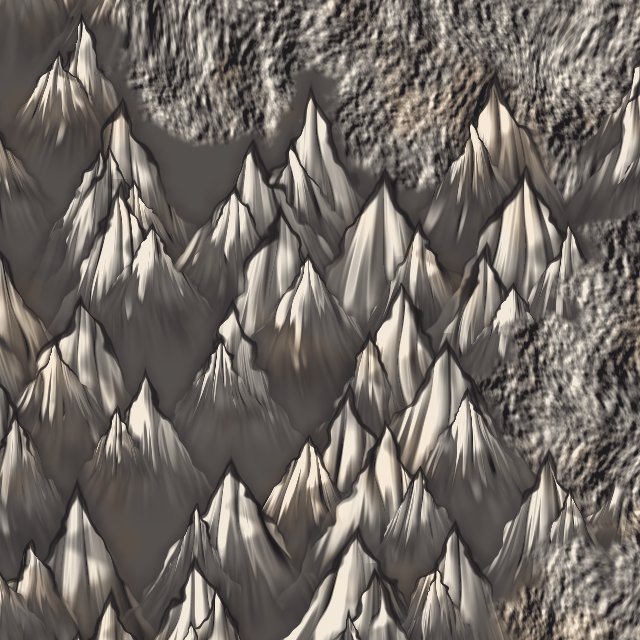
This pattern is drawn by a three.js fragment shader. Its source:

```glsl
// Overlapping streaked mountain peaks with rough scrub between hazy slopes.
varying vec2 vUv;

#define CELL vec2(0.25, 0.12)  // spacing of the peaks
#define SCRUB_SHARE 0.3        // larger gives more rough ground
#define FIBRES 24.0            // fine streaks across a slope
#define HAZE 0.2               // tone of the valley floors
#define OUTLINE 0.0075         // width of the dark contours
#define DARK vec3(0.18, 0.165, 0.168)
#define LIGHT vec3(0.935, 0.9, 0.845)
#define OCHRE vec3(0.04, 0.0, -0.04)

float hash(vec2 p) {
  vec3 q = fract(p.xyx * 0.1031);
  q += dot(q, q.yzx + 33.33);
  return fract((q.x + q.y) * q.z);
}

float noise(vec2 p) {
  vec2 i = floor(p), f = fract(p);
  f = f * f * (3.0 - 2.0 * f);
  return mix(mix(hash(i), hash(i + vec2(1, 0)), f.x),
             mix(hash(i + vec2(0, 1)), hash(i + vec2(1, 1)), f.x), f.y);
}

float fbm(vec2 p) {
  float sum = 0.0, amp = 0.53;
  for (int i = 0; i < 3; i++) {
    sum += amp * noise(p);
    p = mat2(1.6, 1.2, -1.2, 1.6) * p + 17.3;
    amp *= 0.5;
  }
  return sum;
}

// Embossed grain, gathered into upright clumps
float scrubTone(vec2 uv) {
  vec2 w = uv + 0.05 * (vec2(noise(uv * 9.0), noise(uv * 9.0 + 31.0)) - 0.5);
  vec2 g = w * vec2(115.0, 68.0);
  float relief = fbm(g) - fbm(g + vec2(0.55, -0.3));
  float clump = fbm(w * vec2(32.0, 10.0));
  return 0.37 + 1.5 * relief + 1.2 * (clump - 0.46);
}

void paintScrub(inout float tone, vec2 p, float grain) {
  float rim = length((p + vec2(0.0, 0.14)) / vec2(0.17, 0.17));
  rim += 0.6 * (fbm(p * 22.0 + 5.0) - 0.5);
  tone = mix(tone, grain, 1.0 - smoothstep(0.75, 1.0, rim));
}

void paintPeak(inout float tone, vec2 p, float seed) {
  vec2 s = vec2(seed * 91.0, seed * 47.0);
  float d = -p.y;
  float slope = mix(0.45, 0.75, hash(s + 1.0));
  float x = p.x + 0.06 * (fbm(p * 18.0 + s) - 0.46) * smoothstep(-0.02, 0.08, d);
  float halfWidth = slope * d * (0.75 + 0.8 * d);
  float edge = (halfWidth - abs(x)) / sqrt(1.0 + slope * slope);
  float fade = 1.0 - smoothstep(0.24, 0.36, d);

  // Streaks fan out from the summit
  float fan = p.x / (max(halfWidth, 0.0) + 0.05);
  float bend = noise(vec2(fan * 3.0, d * 9.0) + s);
  float fibre = 0.55 * noise(vec2(fan * FIBRES + 2.0 * bend, d * 8.0) + s)
              + 0.45 * noise(vec2(fan * FIBRES * 0.45, d * 12.0) + s + 9.0);

  // Facets: a sharp dark crease, a bright crest, then a soft fall
  float saw = fract(fan * mix(1.5, 3.0, hash(s + 2.0)) + 0.9 * bend + seed);
  float facet = smoothstep(0.0, 0.12, saw) * (1.0 - 0.85 * smoothstep(0.35, 1.0, saw));
  float ridge = 0.8 * (noise(vec2(d * 24.0, seed * 60.0)) - 0.5);
  float lit = 1.0 - smoothstep(0.0, 0.35, fan + ridge);
  float snow = 0.08 + 1.05 * facet * mix(0.45, 1.0, lit) + 0.9 * (fibre - 0.45);
  snow *= mix(0.8, 1.2, hash(s + 3.0));

  // Ragged lower snow edge, running out into haze
  float melt = smoothstep(0.14, 0.23, d + 0.3 * (fibre - 0.5));
  float haze = HAZE + 0.2 * (noise(p * 9.0 + s) - 0.5) + 0.3 * (fibre - 0.5);
  float face = mix(snow, haze, melt);

  // Broken contour and the shade thrown on what lies behind
  float ink = OUTLINE * (0.15 + 1.4 * noise(p * 34.0 + s));
  float line = 1.0 - smoothstep(0.3 * ink, ink, abs(edge - 0.2 * ink));
  float contour = line * (1.0 - smoothstep(0.08, 0.2, d));
  tone *= mix(1.0, 0.7, fade * (1.0 - smoothstep(0.0, 0.03, -edge)));
  tone = mix(tone, face, smoothstep(-0.002, 0.002, edge) * fade);
  tone = mix(tone, -0.08, 0.85 * contour);
}

void main() {
  float tone = HAZE;
  float grain = scrubTone(vUv);
  float row = floor(vUv.y / CELL.y);

  // Paint from the far rows at the top to the near rows below
  for (int k = 4; k >= 0; k--) {
    float j = row + float(k);
    float shift = 0.5 * mod(j, 2.0);
    float column = floor(vUv.x / CELL.x - shift);
    for (int i = -1; i <= 1; i++) {
      vec2 id = vec2(column + float(i), j) + 40.0;
      float seed = hash(id);
      vec2 jitter = vec2(mix(0.25, 0.75, hash(id + 7.7)), hash(id + 3.1));
      vec2 apex = (id - 40.0 + vec2(shift, 0.0) + jitter) * CELL;
      vec2 p = vUv - apex;
      if (hash(floor(id * vec2(1.0, 0.5)) + 4.2) < SCRUB_SHARE) {
        paintScrub(tone, p, grain);
      } else {
        // A main summit with a smaller shoulder in front
        float size = mix(0.65, 1.1, hash(id + 5.3));
        float side = hash(id + 8.9) < 0.5 ? -1.0 : 1.0;
        vec2 shoulder = vec2(side * mix(0.02, 0.07, seed), -0.08);
        paintPeak(tone, p / size, seed);
        paintPeak(tone, (p / size - shoulder) / 0.55, fract(seed * 7.0 + 0.37));
      }
    }
  }

  // Warm stains on the middle tones
  tone = clamp(tone, -0.08, 1.02);
  float stain = smoothstep(0.45, 0.75, fbm(vUv * 11.0 + 3.0)) * tone * (1.2 - tone) * 2.5;
  gl_FragColor = vec4(mix(DARK, LIGHT, tone) + OCHRE * stain, 1.0);
}
```
